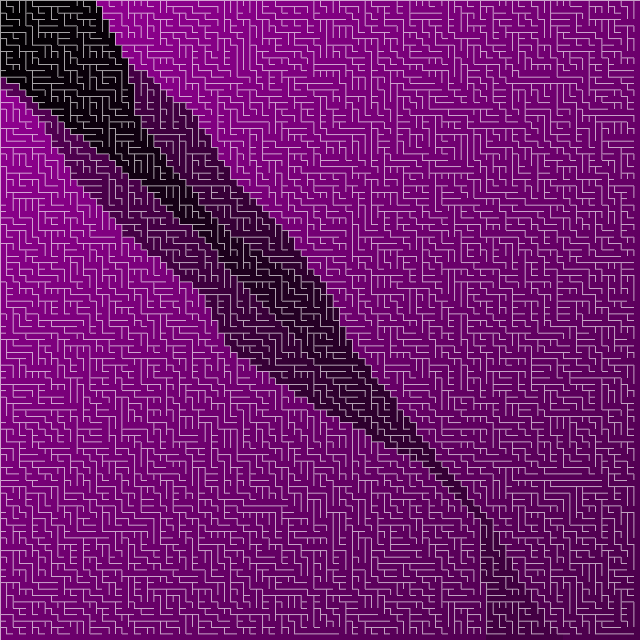
Give the GLSL for this pattern, as a WebGL 1 fragment shader.

```glsl
precision highp float;
uniform vec2 u_resolution;

const float CELLS = 100.0;
const float LINE_WIDTH = 0.001;
const vec3 PASSAGE_COLOR = vec3(0.29, 0.0, 0.29);
const vec3 WALL_COLOR = vec3(1.0);
// Distance from the root corner at which each side branch joins the trunk
const float LEFT_JOIN = 0.39;
const float RIGHT_JOIN = 0.46;

// Horizontal position of each branch boundary, at even steps from top to bottom
const vec4 OUTER_LEFT_A = vec4(0.0, -0.052, 0.060, 0.112);
const vec4 OUTER_LEFT_B = vec4(0.193, 0.310, 0.358, 0.492);
const vec4 INNER_LEFT_A = vec4(0.0, -0.030, 0.085, 0.202);
const vec4 INNER_LEFT_B = vec4(0.306, 0.391, 0.475, 0.553);
const vec4 LOWER_LEFT = vec4(0.664, 0.749, 0.755, 0.762);
const vec4 INNER_RIGHT_A = vec4(0.150, 0.197, 0.215, 0.277);
const vec4 INNER_RIGHT_B = vec4(0.358, 0.503, 0.552, 0.625);
const vec4 OUTER_RIGHT_A = vec4(0.150, 0.197, 0.305, 0.362);
const vec4 OUTER_RIGHT_B = vec4(0.449, 0.512, 0.552, 0.625);
const vec4 LOWER_RIGHT = vec4(0.693, 0.771, 0.814, 0.879);

float hash(vec2 p) {
  vec3 q = fract(vec3(p.xyx) * 0.1031);
  q += dot(q, q.yzx + 33.33);
  return fract((q.x + q.y) * q.z);
}

vec4 tent(float t) {
  return max(1.0 - abs(t - vec4(0.0, 1.0, 2.0, 3.0)), 0.0);
}

// Piecewise linear boundary through twelve heights
float boundary(vec4 a, vec4 b, vec4 c, float y) {
  float t = y * 11.0;
  return dot(a, tent(t)) + dot(b, tent(t - 4.0)) + dot(c, tent(t - 8.0));
}

// 0 and 4: open field, 1 and 3: side branches, 2: trunk
float region(vec2 cell) {
  vec2 p = (cell + 0.5) / CELLS;
  return step(boundary(OUTER_LEFT_A, OUTER_LEFT_B, LOWER_LEFT, p.y), p.x)
       + step(boundary(INNER_LEFT_A, INNER_LEFT_B, LOWER_LEFT, p.y), p.x)
       + step(boundary(INNER_RIGHT_A, INNER_RIGHT_B, LOWER_RIGHT, p.y), p.x)
       + step(boundary(OUTER_RIGHT_A, OUTER_RIGHT_B, LOWER_RIGHT, p.y), p.x);
}

// Right (x) and bottom (y) walls of a cell in a binary tree maze
vec2 walls(vec2 cell) {
  if (cell.x < 0.0) return vec2(1.0, 0.0);
  if (cell.y < 0.0) return vec2(0.0, 1.0);
  if (cell.x > CELLS - 1.5) return vec2(1.0, 0.0);
  if (cell.y > CELLS - 1.5) return vec2(0.0, 1.0);
  float here = region(cell);
  vec2 forced = vec2(abs(region(cell + vec2(1.0, 0.0)) - here),
                     abs(region(cell + vec2(0.0, 1.0)) - here));
  forced = step(0.5, forced);
  if (forced.x + forced.y > 0.5) return forced;
  return hash(cell + 7.0) > 0.5 ? vec2(1.0, 0.0) : vec2(0.0, 1.0);
}

// Share of each pixel side covered by a thin line at offset d
vec2 coverage(vec2 d, vec2 pixel) {
  vec2 overlap = 0.5 * (LINE_WIDTH + pixel) - abs(d - 0.5 * LINE_WIDTH);
  return clamp(overlap, vec2(0.0), min(vec2(LINE_WIDTH), pixel)) / pixel;
}

// Walking distance from the top left cell, relative to the grid diagonal
float mazeDistance(vec2 cell) {
  float toRoot = 1.0 - (cell.x + cell.y) / (2.0 * (CELLS - 1.0));
  float id = region(cell);
  float join = 0.0;
  if (id > 0.5 && id < 1.5) join = LEFT_JOIN;
  else if (id > 1.5 && id < 2.5) join = toRoot;
  else if (id > 2.5 && id < 3.5) join = RIGHT_JOIN;
  return 1.0 + toRoot - 2.0 * min(join, toRoot);
}

void main() {
  vec2 pixel = 1.0 / u_resolution;
  vec2 p = gl_FragCoord.xy * pixel;
  p.y = 1.0 - p.y;
  vec2 cell = floor(p * CELLS);
  vec2 local = p - cell / CELLS;

  // Lines on the near sides belong to the west and north neighbours
  vec2 nearWalls = vec2(walls(cell - vec2(1.0, 0.0)).x,
                        walls(cell - vec2(0.0, 1.0)).y);
  vec2 ink = max(nearWalls * coverage(local, pixel),
                 walls(cell) * coverage(local - 1.0 / CELLS, pixel));

  vec3 color = PASSAGE_COLOR * mazeDistance(cell);
  color = mix(color, WALL_COLOR, max(ink.x, ink.y));
  gl_FragColor = vec4(color, 1.0);
}
```
